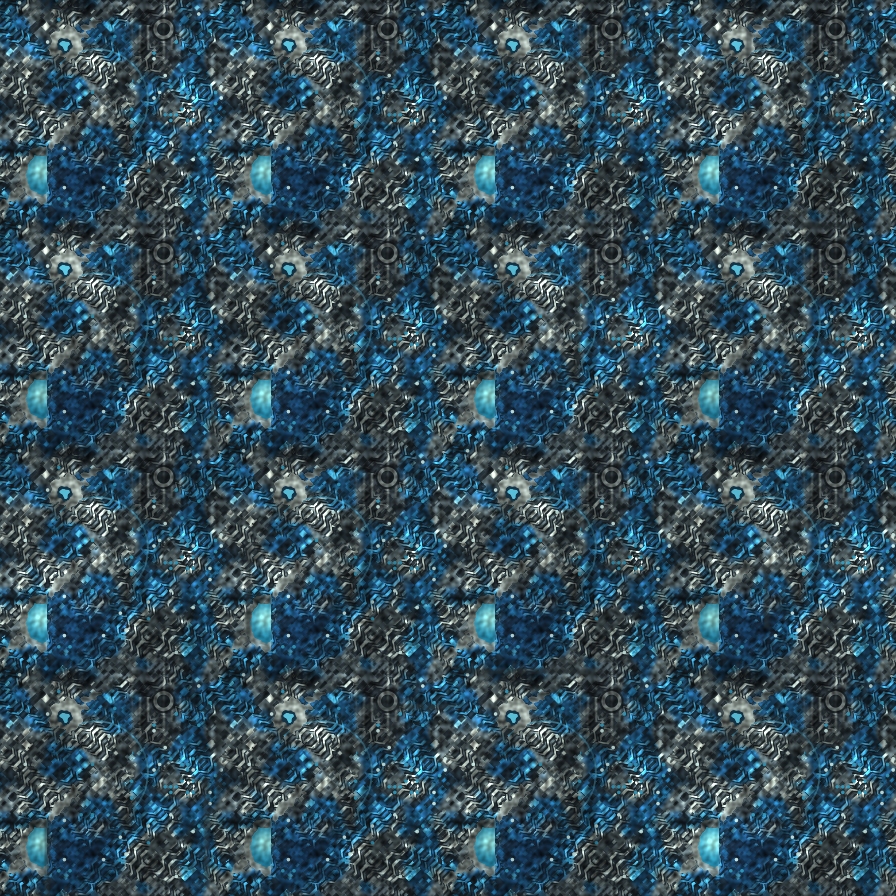
Give the GLSL for this pattern, as a WebGL 1 fragment shader.

```glsl
precision highp float;
// Four by four repeats of a collage of blue and grey circuit fragments, with worn seams.
uniform vec2 u_resolution;

float hash(vec2 p) { return fract(sin(dot(p, vec2(127.1, 311.7))) * 43758.55); }
float cover(float d, float px) { return 1.0 - smoothstep(-px, px, d); }
vec2 offset(vec2 t, float x, float y) { return fract(t - vec2(x, y) + 0.5) - 0.5; }
float blob(vec2 d, float radius) { return exp(-dot(d, d) / (radius * radius)); }

float corner(vec2 cell, vec2 f, vec2 o, float period) {
  float a = 6.2832 * hash(mod(cell + o, period) + period);
  return dot(vec2(cos(a), sin(a)), f - o);
}

// Gradient noise that wraps after a whole number of cells.
float noise(vec2 t, float period) {
  vec2 p = t * period, c = floor(p), f = fract(p);
  vec2 s = f * f * f * (f * (f * 6.0 - 15.0) + 10.0);
  float low = mix(corner(c, f, vec2(0, 0), period), corner(c, f, vec2(1, 0), period), s.x);
  float high = mix(corner(c, f, vec2(0, 1), period), corner(c, f, vec2(1, 1), period), s.x);
  return mix(low, high, s.y);
}

float bar(vec2 d, vec2 size) {
  vec2 q = abs(vec2(d.x + d.y, d.x - d.y) * 0.7071) - size;
  return max(q.x, q.y);
}

// Dark through slate or blue to pale or cyan.
vec3 tone(float h, float blue) {
  vec3 mid = mix(vec3(0.36, 0.40, 0.39), vec3(0.09, 0.36, 0.52), blue);
  vec3 light = mix(vec3(0.58, 0.61, 0.57), vec3(0.26, 0.62, 0.72), blue);
  vec3 c = mix(vec3(0.06, 0.085, 0.10), mid, smoothstep(0.35, 0.8, h));
  return mix(c, light, smoothstep(0.84, 0.97, h));
}

// Rectangles on a diagonal lattice whose cell ids wrap with the tile.
vec3 chips(vec3 col, vec2 t, float n, float blue, float px) {
  vec2 q = vec2(t.x + t.y, t.x - t.y) * n, c = floor(q);
  vec2 id = mod(vec2(c.x + c.y, c.x - c.y), 2.0 * n) + n;
  vec2 size = vec2(0.25 + 0.3 * hash(id + 3.0), 0.12 + 0.25 * hash(id + 7.0));
  vec2 f = abs(fract(q) - 0.5) - size;
  float on = step(0.4, hash(id + 11.0)) * 0.8;
  return mix(col, tone(hash(id), blue), on * cover(max(f.x, f.y) / (1.414 * n), px));
}

vec3 tile(vec2 t, float px) {
  // Broad areas of blue, slate and near black
  vec2 navyPos = offset(t, 0.34, 0.19), discPos = offset(t, 0.43, 0.55);
  float dark = blob(offset(t, 0.70, 0.88) * vec2(1.3, 0.8), 0.13), navy = blob(navyPos, 0.15);
  float blue = smoothstep(-0.12, 0.2, noise(t, 5.0) + 0.6 * noise(t, 11.0)
    + 0.35 * blob(offset(t, 0.80, 0.67), 0.12) + 0.25 * navy + 0.12 * blob(discPos, 0.22) - 0.4 * dark);
  float light = noise(t + 0.37, 7.0) + 0.7 * noise(t, 17.0);
  float grain = noise(t, 29.0) + noise(t, 47.0);
  vec3 col = mix(vec3(0.20, 0.24, 0.25), vec3(0.07, 0.21, 0.32), blue) * (1.0 + light);
  col = chips(col, t, 9.0, blue, px);
  col = chips(col, t, 17.0, blue, px);

  // Diagonal traces with square jogs, broken into short runs
  float along = abs(fract((t.x + t.y) * 6.0) - 0.5);
  float side = sign(noise(t + 0.11, 6.0));
  float jog = 4.0 * side * clamp(along - 0.15, 0.0, 0.2);
  float trace = abs(fract((t.x - t.y) * 17.0 + jog) - 0.5) / 26.0;
  float wired = smoothstep(-0.05, 0.05, noise(t + 0.63, 7.0) + 0.1 * blob(offset(t, 0.75, 0.22), 0.2));
  col = mix(col, vec3(0.05, 0.08, 0.10), 0.8 * wired * cover(trace - 0.014, px));
  vec3 metal = mix(vec3(0.50, 0.54, 0.51), vec3(0.15, 0.40, 0.52), blue) * (1.0 + light);
  col = mix(col, metal, 0.9 * wired * cover(trace - 0.006, px));
  col = mix(col, chips(col, t, 29.0, blue, px), 0.85);

  // Disc rim, navy field and upright pins
  float rim = abs(length(discPos) - 0.23) - 0.004;
  col = mix(col, vec3(0.20, 0.43, 0.52), 0.7 * cover(rim, px) * step(0.0, discPos.x + discPos.y));
  col = mix(col, vec3(0.04, 0.11, 0.20), 0.55 * navy * step(-0.13, navyPos.x));
  float pin = abs(fract(t.x * 28.0) - 0.5) / 28.0 - 0.006;
  float pinLit = step(0.5, hash(floor(t * vec2(28.0, 9.0))));
  vec3 pins = mix(vec3(0.07, 0.09, 0.11), vec3(0.36, 0.39, 0.38), pinLit * cover(pin, px));
  col = mix(col, pins, 0.8 * dark);
  float socket = length(offset(t, 0.73, 0.87));
  col = mix(col, vec3(0.05, 0.07, 0.08), 0.8 * cover(socket - 0.054, px));
  col = mix(col, vec3(0.36, 0.39, 0.38), 0.8 * cover(abs(socket - 0.037) - 0.008, px));
  col = col * 1.24 * (1.0 + 0.75 * grain) + 0.018;

  // Pale struts, ringed eyelet and cut cyan dome
  vec3 pale = vec3(0.50, 0.54, 0.52) * (1.0 + 0.7 * light + 0.6 * grain);
  float strut = min(bar(offset(t, 0.28, 0.41), vec2(0.09, 0.02)), bar(offset(t, 0.06, 0.12), vec2(0.10, 0.014)));
  strut = min(strut, bar(offset(t, 0.39, 0.87), vec2(0.06, 0.016))) + 0.025 * grain;
  col = mix(col, pale, 0.85 * cover(strut, px));
  float eyelet = length(offset(t, 0.29, 0.80)) + 0.015 * grain;
  col = mix(col, pale * 1.1, cover(eyelet - 0.076 - 0.03 * light, px));
  col = mix(col, vec3(0.08, 0.20, 0.27), cover(eyelet - 0.032, px));
  col = mix(col, vec3(0.35, 0.75, 0.85), cover(eyelet - 0.017, px));
  vec2 domePos = offset(t, 0.185, 0.22);
  float dome = length(domePos * vec2(1.1, 0.85)) + 0.012 * grain, cut = domePos.x - 0.025;
  col = mix(col, pale * 0.85, 0.85 * cover(max(dome - 0.105, cut), px));
  vec3 glow = mix(vec3(0.12, 0.50, 0.63), vec3(0.62, 0.94, 0.92), blob(domePos - vec2(0.0, 0.02), 0.05));
  col = mix(col, glow * (1.0 + 0.35 * grain), cover(max(dome - 0.074, cut), px));

  // Small bright solder points, densest near the blue patch
  vec2 spot = t * 40.0, id = floor(spot);
  float lit = step(0.98 - 0.16 * blob(offset(t, 0.82, 0.56), 0.15) - 0.04 * navy, hash(id + 41.0));
  vec3 spark = mix(vec3(0.18, 0.60, 0.74), vec3(0.78, 0.90, 0.88), step(0.65, hash(id + 5.0)));
  return mix(col, spark, 0.9 * lit * cover(length(fract(spot) - 0.5) / 40.0 - 0.008, px));
}

void main() {
  vec2 uv = gl_FragCoord.xy / u_resolution, t = fract(uv * 4.0);
  vec3 col = tile(t, 2.4 / u_resolution.y);
  // Soot along the joins and uneven fading across the repeats
  col *= 1.0 - 0.2 * exp(-min(t.y, 1.0 - t.y) * 28.0) - 0.25 * blob(vec2(t.x - 0.64, 0.0), 0.025);
  col *= 0.98 + 0.2 * noise(uv, 7.0);
  // Long straight scuffs, upright or level
  for (int i = 0; i < 16; i++) {
    float k = float(i);
    vec2 d = abs(offset(uv, hash(vec2(k, 1.0)), hash(vec2(k, 2.0))));
    if (hash(vec2(k, 3.0)) > 0.65) d = d.yx;
    float scuff = max(d.x - 0.003, d.y - 0.03 - 0.06 * hash(vec2(k, 4.0)));
    col = mix(col, vec3(0.15, 0.18, 0.19), 0.55 * cover(scuff, 0.002));
  }
  gl_FragColor = vec4(clamp(col, 0.0, 1.0), 1.0);
}
```
